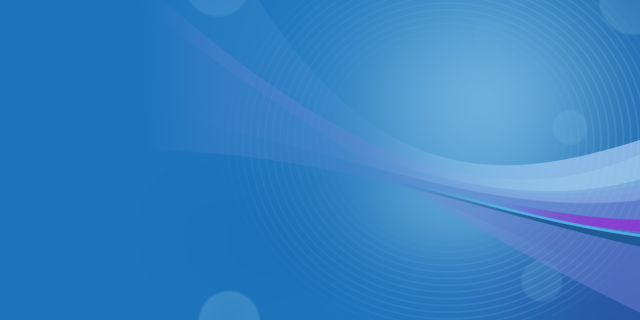
A Shadertoy shader for this background:

```glsl
// Blue backdrop with a soft glow, fine elliptical rings and crossing translucent ribbons.

#define BASE_BLUE vec3(0.12, 0.46, 0.74)
#define GLOW_BLUE vec3(0.45, 0.71, 0.87)
#define DEEP_BLUE vec3(0.07, 0.37, 0.66)
#define PALE_BLUE vec3(0.66, 0.84, 0.95)
#define LAVENDER vec3(0.48, 0.52, 0.84)
#define MAGENTA vec3(0.56, 0.22, 0.82)
#define CYAN vec3(0.32, 0.74, 0.92)
#define RING_CENTER vec2(1.40, 0.56)
#define RING_SPACING 0.021
#define RIBBON_START 0.45
#define RIBBON_END 2.0

// Height of a cubic Bezier with control points evenly spaced in x.
float curve(float x, vec4 h) {
    float t = clamp((x - RIBBON_START) / (RIBBON_END - RIBBON_START), 0.0, 1.0);
    float s = 1.0 - t;
    return dot(h, vec4(s * s * s, 3.0 * s * s * t, 3.0 * s * t * t, t * t * t));
}

// Coverage of the area between two heights, which may cross.
float between(float y, float a, float b) {
    float aa = 0.8 / iResolution.y;
    return smoothstep(-aa, aa, y - min(a, b)) * smoothstep(-aa, aa, max(a, b) - y);
}

float glow(vec2 p, vec2 center, vec2 size) {
    vec2 d = (p - center) / size;
    return exp(-dot(d, d));
}

void addDisc(inout vec3 col, vec2 p, vec2 center, float radius, float alpha) {
    float d = length(p - center);
    float mask = 1.0 - smoothstep(radius - 0.008, radius + 0.004, d);
    col = mix(col, GLOW_BLUE, mask * alpha * (0.75 + 0.25 * d / radius));
}

vec3 background(vec2 p) {
    vec3 col = BASE_BLUE;
    col = mix(col, DEEP_BLUE, 0.3 * glow(p, vec2(0.95, 0.28), vec2(0.36, 0.26)));
    col = mix(col, DEEP_BLUE, 0.85 * smoothstep(1.45, 2.0, p.x));
    col = mix(col, vec3(0.17, 0.32, 0.64), 0.8 * glow(p, vec2(2.0, 0.05), vec2(0.45, 0.3)));
    col = mix(col, GLOW_BLUE, 0.90 * glow(p, vec2(1.51, 0.68), vec2(0.42, 0.40)));
    col = mix(col, GLOW_BLUE, 0.40 * glow(p, vec2(1.40, 0.34), vec2(0.25, 0.16)));
    return col;
}

// Thin concentric ellipses, visible only in an outer belt.
float rings(vec2 p) {
    float r = length((p - RING_CENTER) * vec2(0.90, 1.0));
    float d = abs(fract(r / RING_SPACING) - 0.5) * RING_SPACING;
    float aa = 1.0 / iResolution.y;
    float line = 1.0 - smoothstep(0.0005, 0.0015 + aa, d);
    float belt = smoothstep(0.25, 0.46, r) * (1.0 - smoothstep(0.54, 0.66, r));
    return line * belt * mix(0.35, 1.0, smoothstep(0.9, 1.8, p.x));
}

void mainImage(out vec4 fragColor, in vec2 fragCoord) {
    vec2 p = fragCoord / iResolution.y;
    p.x *= 2.0 * iResolution.y / iResolution.x;
    float x = p.x, y = p.y;

    vec3 col = background(p);
    col = mix(col, GLOW_BLUE, 0.22 * rings(p));

    // Soft discs
    addDisc(col, p, vec2(0.68, 1.052), 0.105, 0.24);
    addDisc(col, p, vec2(0.716, -0.005), 0.097, 0.33);
    addDisc(col, p, vec2(1.693, 0.122), 0.066, 0.22);
    addDisc(col, p, vec2(1.781, 0.602), 0.056, 0.28);
    addDisc(col, p, vec2(1.98, 1.0), 0.11, 0.28);
    addDisc(col, p, vec2(1.53, 0.895), 0.052, 0.07);

    // Ribbon edges
    float crest = curve(x, vec4(1.755, 0.357, 0.401, 0.5625));
    float upper = curve(x, vec4(1.052, 0.589, 0.289, 0.518));
    float belly = curve(x, vec4(0.635, 0.583, 0.310, 0.375));
    float purpleTop = curve(x, vec4(0.635, 0.570, 0.328, 0.3125));
    float purpleBase = curve(x, vec4(0.609, 0.570, 0.318, 0.276));
    float streak = curve(x, vec4(0.583, 0.557, 0.328, 0.260));
    float base = curve(x, vec4(0.529, 0.536, 0.346, 0.229));
    float veil = curve(x, vec4(0.974, 0.583, 0.273, 0.023));

    // Wide translucent sheets
    float fadeIn = smoothstep(0.42, 0.75, x);
    float toRight = smoothstep(1.1, 1.9, x);
    float sheet = between(y, crest, base) * fadeIn;
    col = mix(col, vec3(0.40, 0.62, 0.87), sheet * mix(0.14, 0.30, toRight));
    float dusk = between(y, upper, base) * fadeIn;
    col = mix(col, LAVENDER, dusk * mix(0.13, 0.22, toRight));
    float fold = between(y, upper, veil) * fadeIn * (1.0 - toRight);
    col = mix(col, LAVENDER, fold * 0.16);
    float inner = between(y, belly, base) * fadeIn * (1.0 - toRight);
    col = mix(col, BASE_BLUE, inner * 0.15);

    // Lower violet veil
    float under = between(y, veil, base) * smoothstep(1.15, 1.6, x);
    col = mix(col, LAVENDER, under * 0.42);
    float innerVeil = between(y, mix(veil, base, 0.42), base);
    col = mix(col, vec3(0.32, 0.42, 0.74), innerVeil * 0.25 * toRight);

    // Bright body on the right, with finer bands
    float body = between(y, crest, belly) * smoothstep(1.1, 1.85, x);
    col = mix(col, PALE_BLUE, body * 0.50);
    float core = between(y, upper, mix(upper, belly, 0.55));
    col = mix(col, PALE_BLUE, core * 0.45 * toRight);
    float lip = between(y, crest, upper) * toRight;
    col = mix(col, vec3(0.70, 0.78, 0.95), lip * 0.3);
    for (int i = 0; i < 3; i++) {
        float edge = mix(upper, belly, 0.65 + 0.16 * float(i));
        col = mix(col, LAVENDER, between(y, edge, purpleTop) * toRight * 0.17);
    }

    // Magenta band, dark fold and cyan streak
    float purple = between(y, purpleTop, purpleBase) * smoothstep(1.5, 1.9, x);
    col = mix(col, MAGENTA, purple * 0.88);
    float shadow = between(y, streak, base) * smoothstep(1.2, 1.75, x);
    col = mix(col, vec3(0.10, 0.33, 0.57), shadow * 0.88);
    float streakMask = between(y, streak + 0.008, streak) * smoothstep(1.3, 1.6, x);
    col = mix(col, CYAN, streakMask * 0.75);

    fragColor = vec4(clamp(col, 0.0, 1.0), 1.0);
}
```
